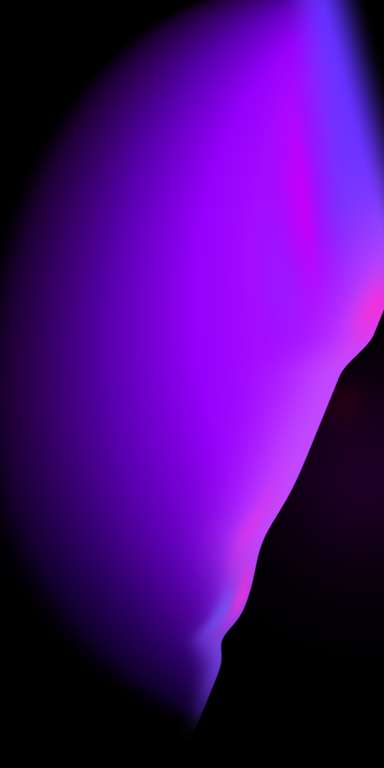
Write a Shadertoy shader that draws this background.

```glsl
const vec3 DEEP_VIOLET = vec3(0.35, 0.0, 0.69);
const vec3 VIOLET = vec3(0.58, 0.0, 0.98);
const vec3 ORCHID = vec3(0.64, 0.04, 1.0);
const vec3 LILAC = vec3(0.77, 0.31, 1.0);
const vec3 MAGENTA = vec3(0.77, 0.0, 0.97);
const vec3 PINK = vec3(0.95, 0.19, 0.86);
const vec3 PERIWINKLE = vec3(0.42, 0.22, 1.0);

float bell(float x, float center, float width) {
    float k = (x - center) / width;
    return exp(-k * k);
}

float ramp(float a, float b, float x) {
    return clamp((x - a) / (b - a), 0.0, 1.0);
}

// Crisp right contour: a slanted line with gentle bends
float rightContour(float y) {
    return 0.468 + 0.408 * y
        - 0.025 * bell(y, 0.335, 0.045)
        - 0.024 * bell(y, 0.59, 0.10)
        + 0.045 * smoothstep(1.02, 1.13, y);
}

// Soft left contour: an arc, shorter below its middle
float leftContour(float y) {
    float k = (y - 0.9) / (y > 0.9 ? 1.14 : 0.83);
    return 0.7 - 0.8 * sqrt(max(1.0 - k * k, 0.0));
}

// Shading that brightens from the left contour inwards
vec3 bodyColor(vec2 p) {
    float depth = max(p.x - leftContour(p.y), 0.0);
    float level = depth * (1.1 + 0.7 * p.y);
    level *= smoothstep(0.0, 0.2, level);
    vec3 color = DEEP_VIOLET * min(level / 0.7, 1.0);
    color.r *= mix(mix(0.65, 1.12, smoothstep(0.35, 1.0, p.y)), 1.0, ramp(0.1, 0.6, level));
    color = mix(color, VIOLET, ramp(0.7, 1.12, level));
    return mix(color, ORCHID, ramp(1.1, 1.4, level));
}

// Blue sheen and a narrow magenta fold in the upper right
vec3 addFold(vec3 color, vec2 p) {
    float foldX = 0.80 - 0.12 * (p.y - 1.4);
    float offset = p.x - foldX;
    float sheen = smoothstep(0.0, 0.12, offset) * smoothstep(1.12, 1.5, p.y);
    color = mix(color, PERIWINKLE, 0.85 * sheen);
    float band = bell(offset, -0.085, 0.06) * bell(p.y, 1.27, 0.16);
    color = mix(color, vec3(0.59, 0.13, 1.0), 0.5 * band);
    float width = offset < 0.0 ? 0.045 : 0.022;
    float fold = bell(offset, 0.0, width) * bell(p.y, 1.48, 0.21);
    return mix(color, MAGENTA, 0.95 * fold);
}

// Reflected light along the right contour
vec3 addRim(vec3 color, float inset, float y) {
    float width = mix(0.03, 0.145, smoothstep(0.1, 0.8, y));
    float strength = smoothstep(0.06, 0.32, y);
    vec3 tint = mix(vec3(0.45, 0.27, 0.88), LILAC, smoothstep(0.3, 0.65, y));
    color = mix(color, tint, 0.9 * strength * bell(inset, 0.0, width));
    color = mix(color, vec3(0.44, 0.34, 0.96), 0.75 * bell(inset, 0.05, 0.026) * bell(y, 0.41, 0.075));
    color = mix(color, PINK, 0.75 * bell(inset, 0.018, 0.022) * bell(y, 0.45, 0.08));
    color = mix(color, PINK, 0.4 * bell(inset, 0.05, 0.03) * bell(y, 0.62, 0.13));
    return mix(color, PINK, 0.9 * bell(inset, 0.025, 0.05) * bell(y, 1.2, 0.095));
}

// Dim plum haze behind the form
vec3 hazeColor(vec2 p) {
    float plum = bell(p.x, 0.95, 0.25) * bell(p.y, 0.76, 0.26);
    float ember = bell(p.x, 0.89, 0.07) * bell(p.y, 0.95, 0.06);
    return vec3(0.11, 0.0, 0.145) * plum + vec3(0.07, 0.0, 0.0) * ember;
}

void mainImage(out vec4 fragColor, in vec2 fragCoord) {
    // Canvas spans 1 across and 2 up
    vec2 p = fragCoord / iResolution.xy * vec2(1.0, 2.0);
    float pixel = 1.0 / iResolution.x;
    float inset = rightContour(p.y) - p.x;

    vec3 form = addFold(bodyColor(p), p);
    form = addRim(form, inset, p.y);

    // Fade into shadow at the upper right
    float shadowX = 0.96 + 0.26 * (2.0 - p.y);
    form *= mix(vec3(1.0), vec3(0.8, 1.0, 1.0), smoothstep(0.2, 0.05, shadowX - p.x));
    form *= smoothstep(0.0, 0.13, shadowX - p.x);

    float coverage = smoothstep(-pixel, pixel, inset);
    vec3 color = mix(hazeColor(p), form, coverage);
    fragColor = vec4(clamp(color, 0.0, 1.0), 1.0);
}
```
